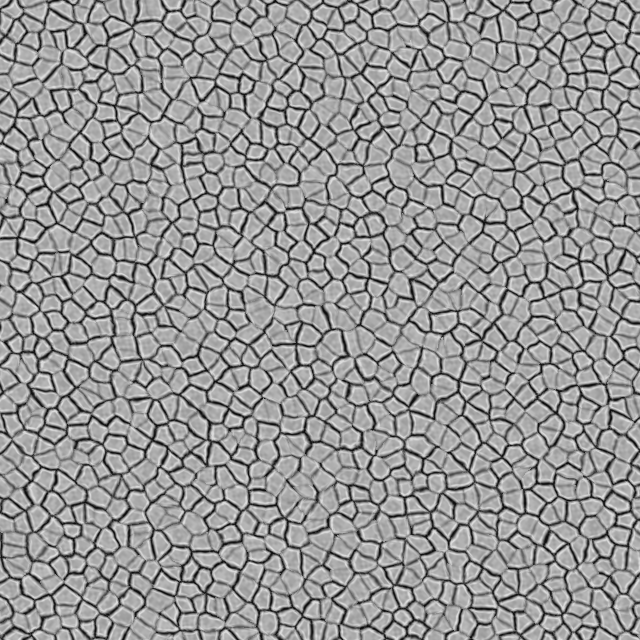
Give the GLSL for this texture, as a Shadertoy shader.

```glsl
// Grey cracked leather: small irregular plates with pale rims and dark creases.

const float CELLS = 36.0;          // plates across the canvas
const float JITTER = 0.86;
const float GRAIN_ANGLE = -0.65;   // direction in which plates are stretched
const float STRETCH = 1.06;
const float CREASE_WIDTH = 0.086;  // in plate units
const float RIM_OFFSET = 0.19;
const float RIM_WIDTH = 0.065;
const float FACE_TONE = 0.665;
const float RIM_GAIN = 0.24;

vec2 hash2(vec2 p) {
    vec3 q = fract(p.xyx * vec3(0.1031, 0.1030, 0.0973));
    q += dot(q, q.yzx + 33.33);
    return fract((q.xx + q.yz) * q.zy);
}

// Smooth value noise with two channels, each from -1 to 1.
vec2 noise2(vec2 p) {
    vec2 cell = floor(p);
    vec2 f = fract(p);
    f = f * f * (3.0 - 2.0 * f);
    vec2 low = mix(hash2(cell), hash2(cell + vec2(1, 0)), f.x);
    vec2 high = mix(hash2(cell + vec2(0, 1)), hash2(cell + vec2(1, 1)), f.x);
    return 2.0 * mix(low, high, f.y) - 1.0;
}

vec2 seedPoint(vec2 cell) {
    return cell + 0.5 + JITTER * (hash2(cell) - 0.5);
}

float bell(float x, float width) {
    return exp(-x * x / (width * width));
}

vec2 nearestCell(vec2 p) {
    vec2 base = floor(p);
    vec2 best = base;
    float bestDist = 1e3;
    for (int y = -2; y <= 2; y++)
    for (int x = -2; x <= 2; x++) {
        vec2 cell = base + vec2(x, y);
        vec2 toSeed = seedPoint(cell) - p;
        float d = dot(toSeed, toSeed);
        if (d < bestDist) {
            bestDist = d;
            best = cell;
        }
    }
    return best;
}

// Depth of the crease between two cells, the same seen from either side.
float creaseDepth(vec2 cellA, vec2 cellB, float separation) {
    float chance = hash2(cellA + cellB + 17.0).x;
    float depth = mix(0.22, 0.62, smoothstep(0.0, 0.6, chance));
    // Plates that nearly coincide are split by a faint crease only.
    return depth * mix(0.3, 1.0, smoothstep(0.35, 0.8, separation));
}

// x: darkness of the creases, y: brightness of the rims beside them.
vec2 creases(vec2 p, float width) {
    vec2 home = nearestCell(p);
    vec2 homeSeed = seedPoint(home);
    vec2 inkAndRim = vec2(0.0);
    for (int y = -2; y <= 2; y++)
    for (int x = -2; x <= 2; x++) {
        if (x == 0 && y == 0) continue;
        vec2 other = home + vec2(x, y);
        vec2 span = seedPoint(other) - homeSeed;
        float separation = length(span);
        float d = dot(homeSeed + 0.5 * span - p, span / separation);
        float depth = creaseDepth(home, other, separation);
        vec2 profile = vec2(bell(d, width), bell(d - RIM_OFFSET, RIM_WIDTH));
        inkAndRim = max(inkAndRim, depth * profile);
    }
    return inkAndRim;
}

// Rotates into the grain direction and lengthens the plates along it.
vec2 alignToGrain(vec2 p, float angle, float stretch) {
    float c = cos(angle), s = sin(angle);
    vec2 q = vec2(c * p.x + s * p.y, c * p.y - s * p.x);
    return q * vec2(1.0 / stretch, stretch);
}

void mainImage(out vec4 fragColor, in vec2 fragCoord) {
    vec2 uv = fragCoord / iResolution.y;
    vec2 p = alignToGrain(uv * CELLS, GRAIN_ANGLE, STRETCH) + 60.0;

    // Small kinks in the plate borders
    vec2 bent = p + 0.08 * noise2(p * 2.3);
    vec2 crease = creases(bent, CREASE_WIDTH);

    // Fine mottling of the plate faces
    vec2 mottle = noise2(p * 5.5 + 31.0);

    // Plate face, pale rim and dark crease
    float rim = RIM_GAIN * crease.y * (1.0 + 0.5 * mottle.y);
    float tone = FACE_TONE + rim + 0.065 * mottle.x - crease.x;

    fragColor = vec4(vec3(clamp(tone, 0.06, 0.86)), 1.0);
}
```
